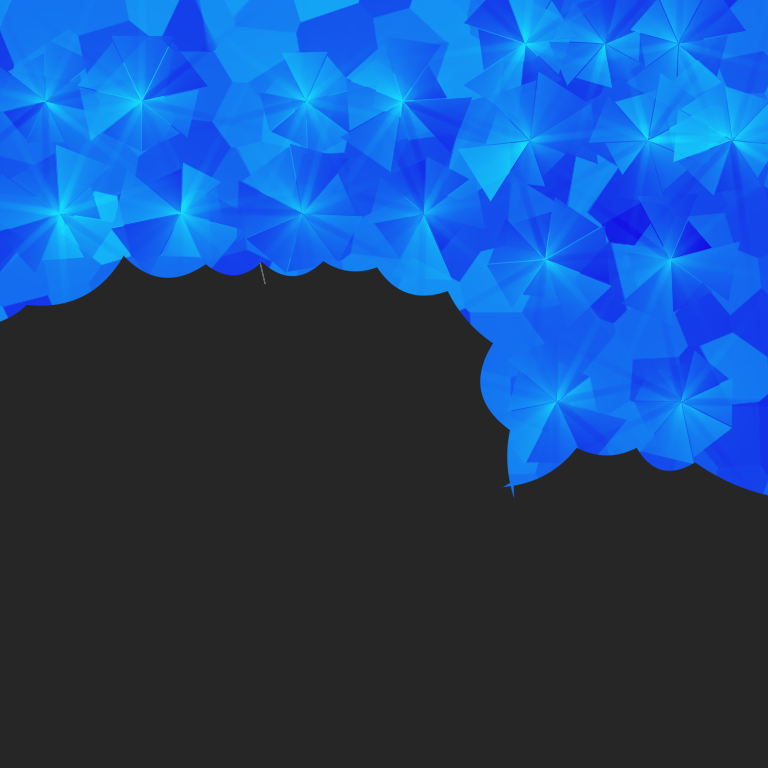
A WebGL 2 fragment shader for this background:

```glsl
#version 300 es
precision highp float;
// Blue faceted starbursts over a dark, scalloped cave-like shape.
// Voronoi shards form the ground, fans of angular facets and rays form the
// stars, and a polyline with parabolic scallops bounds the dark area.

uniform vec2 u_resolution;
out vec4 fragColor;

const vec3 DARK = vec3(0.15);
const vec3 SLIVER = vec3(0.42);
const float TAU = 6.2831853;
const float SHARD_COUNT = 15.0;    // shards across the canvas
const float SECTORS = 7.0;         // facets in each star
const float BASE_TONE = 0.36;
const float TONE_SPREAD = 0.36;
const float GLOW_SIZE = 0.026;
const float RAY_WIDTH = 0.007;
const float RAY_REACH = 0.065;

// Star rows: first x, height, spacing, sway
const int ROWS = 6;
const vec4 STAR_ROW[ROWS] = vec4[](
  vec4(0.059, 0.868, 0.155, 0.034), vec4(0.078, 0.722, 0.158, 0.0),
  vec4(0.684, 0.943, 0.101, -0.003), vec4(0.69, 0.817, 0.139, -0.017),
  vec4(0.71, 0.662, 0.163, 0.0), vec4(0.725, 0.477, 0.162, 0.0));
const int ROW_COUNT[ROWS] = int[](4, 4, 3, 3, 2, 2);

// Light and deep areas: centre, radius, change of tone
const int MOODS = 10;
const vec4 MOOD[MOODS] = vec4[](
  vec4(0.65, 0.825, 0.04, 0.32), vec4(0.945, 0.83, 0.04, 0.34),
  vec4(0.16, 0.885, 0.035, 0.32), vec4(0.10, 0.68, 0.04, 0.36),
  vec4(0.045, 0.92, 0.04, 0.2), vec4(0.43, 0.78, 0.07, -0.2),
  vec4(0.90, 0.72, 0.08, -0.22), vec4(0.42, 0.95, 0.18, 0.12),
  vec4(0.72, 0.56, 0.05, -0.18), vec4(0.56, 0.64, 0.03, 0.2));

// Cusps of the dark outline: x, y, depth of the scallop that follows
const int CUSPS = 15;
const vec3 CUSP[CUSPS] = vec3[](
  vec3(-0.007, 0.579, 0.003), vec3(0.035, 0.603, 0.023),
  vec3(0.161, 0.667, 0.023), vec3(0.268, 0.656, 0.016),
  vec3(0.341, 0.659, 0.019), vec3(0.421, 0.66, 0.009),
  vec3(0.491, 0.652, 0.019), vec3(0.583, 0.621, 0.006),
  vec3(0.642, 0.553, 0.027), vec3(0.664, 0.44, 0.004),
  vec3(0.665, 0.367, 0.01), vec3(0.751, 0.417, 0.01),
  vec3(0.829, 0.417, 0.02), vec3(0.905, 0.398, 0.006),
  vec3(1.009, 0.353, 0.0));

float hash(vec2 p) {
  vec3 q = fract(vec3(p.xyx) * 0.1031);
  q += dot(q, q.yzx + 33.33);
  return fract((q.x + q.y) * q.z);
}

float segmentDistance(vec2 p, vec2 a, vec2 b) {
  vec2 ab = b - a;
  return length(p - a - ab * clamp(dot(p - a, ab) / dot(ab, ab), 0.0, 1.0));
}

// Tone of one flat piece, from its place and a random seed
float pieceTone(vec2 place, vec2 seed) {
  float tone = BASE_TONE + TONE_SPREAD * (hash(seed) - 0.5);
  for (int i = 0; i < MOODS; i++) {
    vec2 d = (place - MOOD[i].xy) / MOOD[i].z;
    tone += MOOD[i].w * exp(-dot(d, d));
  }
  return tone;
}

float shards(vec2 p, float px) {
  vec2 g = p * SHARD_COUNT, near1 = vec2(0.0), near2 = vec2(0.0);
  vec2 id1 = vec2(0.0), id2 = vec2(0.0);
  float d1 = 9.0, d2 = 9.0;
  for (int k = 0; k < 9; k++) {
    vec2 id = floor(g) + vec2(k % 3 - 1, k / 3 - 1);
    vec2 site = id + vec2(hash(id + 7.0), hash(id + 41.0));
    float d = distance(g, site);
    if (d < d1) { d2 = d1; near2 = near1; id2 = id1; d1 = d; near1 = site; id1 = id; }
    else if (d < d2) { d2 = d; near2 = site; id2 = id; }
  }
  float blend = 0.5 - 0.5 * smoothstep(0.0, 2.0 * px * SHARD_COUNT, d2 - d1);
  return mix(pieceTone(near1 / SHARD_COUNT, id1 + 90.0),
             pieceTone(near2 / SHARD_COUNT, id2 + 90.0), blend);
}

// Lays a star's facets over the tone; light collects its rays and core
void addStar(vec2 p, vec2 centre, float seed, float px, inout float tone, inout float light) {
  vec2 q = p - centre;
  float r = length(q), sector = TAU / SECTORS;
  float turn = (atan(q.y, q.x + 1e-6) / TAU + 0.5) * SECTORS + hash(vec2(seed, 3.0));
  vec2 key = vec2(mod(floor(turn), SECTORS), seed * 5.0 + 11.0);
  float offset = fract(turn) - 0.5, mid = (floor(turn) + 0.5 - hash(vec2(seed, 3.0))) * sector;
  float reach = mix(0.045, 0.088, hash(key + 20.0));
  float mask = 1.0 - smoothstep(reach - px, reach + px, r * cos(offset * sector));
  mask *= smoothstep(0.0, 1.5 * px, (0.5 - abs(offset)) * sector * r);
  vec2 place = centre - vec2(cos(mid), sin(mid)) * reach * 0.6;
  if (mask > 0.0) tone = mix(tone, pieceTone(place, key) + 0.14 * offset, 0.85 * mask);
  float ray = 1.0 - smoothstep(0.3, 1.0, abs(offset) * sector * r / RAY_WIDTH);
  light += ray * (hash(key + 50.0) - 0.5) * 0.35 * exp(-r / RAY_REACH);
  light += 0.34 * exp(-r / GLOW_SIZE);
}

// Negative inside the dark shape
float darkDistance(vec2 p) {
  float d = 9.0, side = 1.0, bite = 9.0;
  for (int i = 0; i < CUSPS - 1; i++) {
    vec2 a = CUSP[i].xy, b = CUSP[i + 1].xy, ab = b - a, q = p - a;
    d = min(d, segmentDistance(p, a, b));
    if ((a.x > p.x) != (b.x > p.x) && p.y < a.y + ab.y * q.x / ab.x) side = -side;
    float t = dot(q, ab) / dot(ab, ab), s = dot(q, vec2(ab.y, -ab.x)) / length(ab);
    bite = min(bite, max(s - 4.0 * CUSP[i].z * t * (1.0 - t), -s - 0.004));
  }
  return max(side * d, -bite);
}

void main() {
  vec2 p = gl_FragCoord.xy / u_resolution;
  float px = 0.75 / min(u_resolution.x, u_resolution.y);
  float tone = shards(p, px), light = 0.0;
  for (int row = 0; row < ROWS; row++)
    for (int i = 0; i < ROW_COUNT[row]; i++) {
      vec4 s = STAR_ROW[row];
      float n = float(i);
      vec2 centre = vec2(s.x + n * s.z - s.w * sin(n * TAU / 3.0), s.y);
      addStar(p, centre, float(row * 4 + i), px, tone, light);
    }
  float green = clamp(tone + light, 0.03, 0.86);
  vec3 colour = vec3(0.08, green, mix(0.89, 1.0, green));
  colour = mix(DARK, colour, smoothstep(-px, px, darkDistance(p)));
  // Thin sliver hanging from a cusp
  float sliver = segmentDistance(p, vec2(0.339, 0.657), vec2(0.345, 0.631));
  colour = mix(colour, SLIVER, 1.0 - smoothstep(0.0005, 0.0005 + px, sliver));
  fragColor = vec4(colour, 1.0);
}
```
